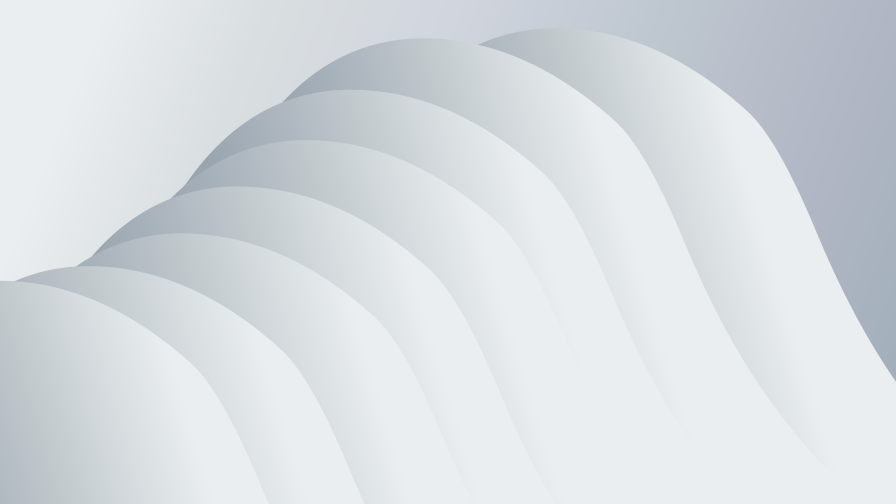
Write a Shadertoy shader that draws this background.

```glsl
const vec3 PALE = vec3(0.918, 0.934, 0.945);

// Lengths are in canvas heights; y points up.
const vec2 CRESTS[8] = vec2[8](
    vec2(1.100, 0.944), vec2(0.838, 0.924), vec2(0.694, 0.822), vec2(0.606, 0.722),
    vec2(0.470, 0.630), vec2(0.359, 0.537), vec2(0.174, 0.472), vec2(-0.003, 0.443));

float ramp(float a, float b, float x) {
    return clamp((x - a) / (b - a), 0.0, 1.0);
}

// Cubic Hermite segment; start and end hold (x, value, slope)
float hermite(vec3 start, vec3 end, float x) {
    float w = end.x - start.x;
    float t = (x - start.x) / w;
    float s = 1.0 - t;
    return s * s * ((1.0 + 2.0 * t) * start.y + t * w * start.z)
         + t * t * ((3.0 - 2.0 * t) * end.y - s * w * end.z);
}

// Fall of a fold's outline below its crest
float outlineDrop(float x) {
    vec3 crest = vec3(0.0);
    vec3 shoulder = vec3(0.382, 0.164, 0.90);
    vec3 steepest = vec3(0.521, 0.407, 2.40);
    vec3 foot = vec3(0.870, 0.924, 1.00);
    if (x < 0.0) return x * x * (1.34 + 4.03 * x * x);
    if (x < shoulder.x) return hermite(crest, shoulder, x);
    if (x < steepest.x) return hermite(shoulder, steepest, x);
    if (x < foot.x) return hermite(steepest, foot, x);
    return foot.y + foot.z * (x - foot.x);
}

vec3 backdrop(vec2 p) {
    float v = p.x + 0.4 * (1.0 - p.y);
    vec3 c = mix(PALE, vec3(0.853, 0.872, 0.880), ramp(0.21, 0.53, v));
    c = mix(c, vec3(0.820, 0.837, 0.872), ramp(0.53, 0.90, v));
    c = mix(c, vec3(0.749, 0.782, 0.816), ramp(0.90, 1.30, v));
    c = mix(c, vec3(0.688, 0.712, 0.766), ramp(1.30, 1.80, v));
    return mix(c, vec3(0.640, 0.692, 0.735), ramp(1.80, 2.05, v));
}

// Shade across one fold, from blue-grey through grey to pale
vec3 foldShade(vec2 q) {
    float u = q.x + 0.3 * q.y;
    vec3 c = mix(vec3(0.600, 0.647, 0.686), vec3(0.686, 0.720, 0.755), ramp(-0.32, -0.14, u));
    c = mix(c, vec3(0.757, 0.788, 0.802), ramp(-0.14, 0.0, u));
    c = mix(c, vec3(0.846, 0.867, 0.879), ramp(0.0, 0.16, u));
    return mix(c, PALE, ramp(0.16, 0.30, u));
}

void mainImage(out vec4 fragColor, in vec2 fragCoord) {
    vec2 p = fragCoord / iResolution.y;
    float pixel = 1.0 / iResolution.y;
    vec3 color = backdrop(p);

    // Folds, stacked from back to front
    for (int i = 0; i < 8; i++) {
        vec2 q = p - CRESTS[i];
        float drop = outlineDrop(q.x);
        float slope = (outlineDrop(q.x + pixel) - drop) / pixel;
        float dist = (q.y + drop) / sqrt(1.0 + slope * slope);
        float cover = 1.0 - smoothstep(-0.7 * pixel, 0.7 * pixel, dist);
        color = mix(color, foldShade(q), cover);
    }
    fragColor = vec4(color, 1.0);
}
```
